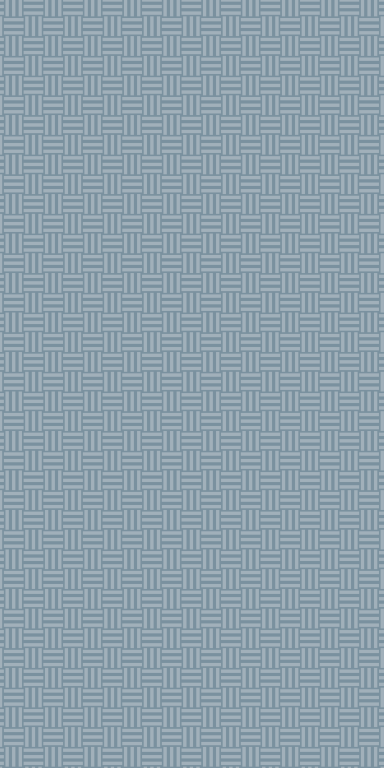
Write a Shadertoy shader that draws this pattern.

```glsl
// Basket weave: checkered cells of three bars, alternately upright and level.

const float CELLS_ACROSS = 19.45;
const float BARS_PER_CELL = 3.0;
const float BAR_FILL = 0.51;                     // share of the bar pitch
const vec2 CENTER_OFFSET = vec2(-0.03, 0.12);    // middle cell, in cells
const vec3 GROOVE_COLOR = vec3(0.480, 0.570, 0.622);
const vec3 BAR_COLOR = vec3(0.630, 0.690, 0.730);

// Smooth coverage of a signed distance, positive inside.
float coverage(float dist, float pixel) {
    return smoothstep(-0.6 * pixel, 0.6 * pixel, dist);
}

// Parallel bars centered in equal divisions of a cell coordinate.
float bars(float x, float count, float fill, float pixel) {
    float fromCenter = abs(fract(x * count) - 0.5);
    return coverage((0.5 * fill - fromCenter) / count, pixel);
}

// Share of upright cells in a unit checkerboard, smooth at the cell borders.
float checker(vec2 p, float pixel) {
    vec2 cell = floor(p);
    vec2 local = abs(p - cell - 0.5);
    float inside = 0.5 - max(local.x, local.y);
    float upright = 1.0 - mod(cell.x + cell.y, 2.0);
    return coverage(mix(-inside, inside, upright), pixel);
}

// Both bar directions, chosen by the checkerboard.
float basketWeave(vec2 p, float count, float fill, float pixel) {
    float level = bars(p.y, count, fill, pixel);
    float upright = bars(p.x, count, fill, pixel);
    return mix(level, upright, checker(p, pixel));
}

void mainImage(out vec4 fragColor, in vec2 fragCoord) {
    // Cell units, measured from the canvas center
    float pixel = CELLS_ACROSS / iResolution.x;
    vec2 p = (fragCoord - 0.5 * iResolution.xy) * pixel;
    p += 0.5 - CENTER_OFFSET;

    float weave = basketWeave(p, BARS_PER_CELL, BAR_FILL, pixel);
    fragColor = vec4(mix(GROOVE_COLOR, BAR_COLOR, weave), 1.0);
}
```
